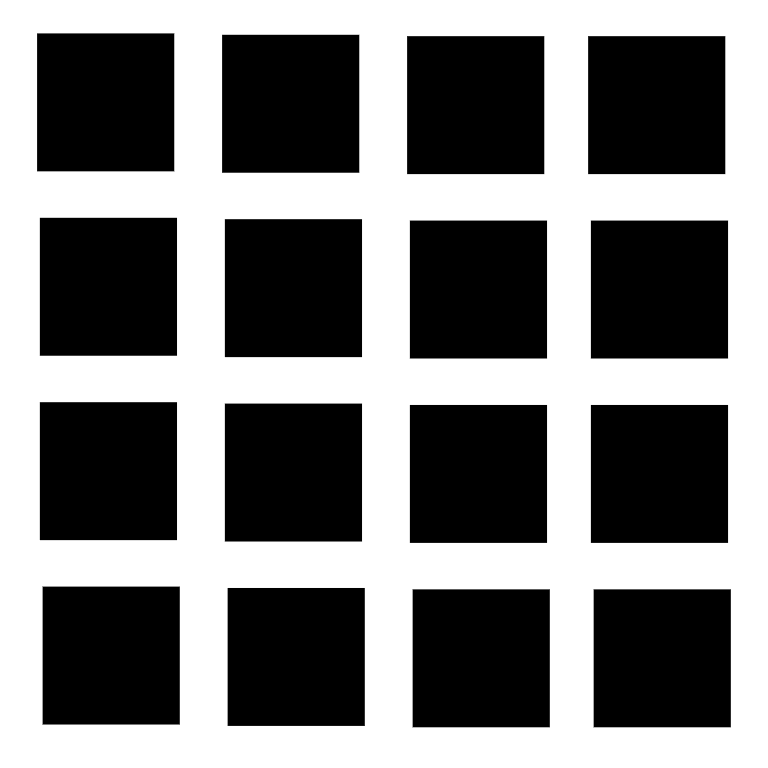
Write a WebGL 1 fragment shader that draws this pattern.

```glsl
precision highp float;
// Four by four grid of solid black squares on white, with slightly uneven placement.

uniform vec2 u_resolution;

// Signed distance to an axis-aligned box centred at the origin
float boxDistance(vec2 p, vec2 halfSize) {
  vec2 q = abs(p) - halfSize;
  return length(max(q, 0.0)) + min(max(q.x, q.y), 0.0);
}

// Centre of a square, counting columns from the left and rows from the top
vec2 squareCentre(float column, float row) {
  vec2 centre = vec2(0.1376, 0.1333) + vec2(0.2409, 0.2401) * vec2(column, row);
  // Lower rows slip right, and the last column sits closer in
  centre.x += 0.0036 * floor(0.5 * (row + 1.0)) - 0.0052 * step(2.5, column);
  // Columns step down until the third
  centre.y += 0.0018 * min(column, 2.0);
  return centre;
}

void main() {
  vec2 uv = gl_FragCoord.xy / u_resolution;
  uv.y = 1.0 - uv.y;

  float nearest = 1.0;
  for (int row = 0; row < 4; row++) {
    for (int column = 0; column < 4; column++) {
      vec2 centre = squareCentre(float(column), float(row));
      nearest = min(nearest, boxDistance(uv - centre, vec2(0.0893, 0.0898)));
    }
  }

  // One-pixel soft edge between black ink and white ground
  float ground = clamp(0.5 + nearest * min(u_resolution.x, u_resolution.y), 0.0, 1.0);
  gl_FragColor = vec4(vec3(ground), 1.0);
}
```
